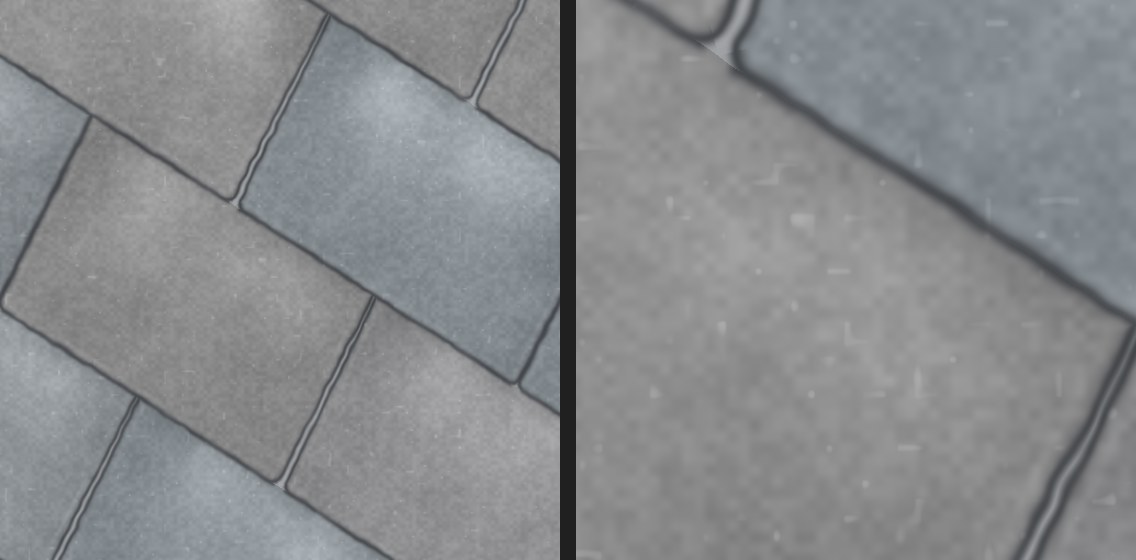
Left, the full canvas; right, a detail of the centre.
Write a WebGL 1 fragment shader that draws this texture.

```glsl
precision highp float;
// Weathered grey slate shingles in slanted, half-offset courses with dark seams and pale gaps.
uniform vec2 u_resolution;

#define TILE_LENGTH 0.667
#define COURSE_HEIGHT 0.452
#define ORIGIN vec2(0.267, 0.099)
#define COURSE_SLOPE 0.641
#define JOINT_SLANT 0.5
#define CORNER_RADIUS 0.016
#define GAP_HALF_WIDTH 0.0065
#define SEAM_WIDTH 0.0046
#define WOBBLE 0.0035
#define GRAIN 0.055
#define MOTTLE 0.10
#define BLOOM 0.105

const vec3 WARM_SLATE = vec3(0.548, 0.548, 0.552);
const vec3 COOL_SLATE = vec3(0.525, 0.552, 0.570);
const vec3 SEAM_DARK = vec3(0.25, 0.26, 0.275);
const vec3 GAP_PALE = vec3(0.64, 0.65, 0.66);

float hash(vec2 p) {
  return fract(sin(dot(p, vec2(127.1, 311.7))) * 43758.5453);
}

float noise(vec2 p) {
  vec2 i = floor(p);
  vec2 f = fract(p);
  f = f * f * (3.0 - 2.0 * f);
  float low = mix(hash(i), hash(i + vec2(1.0, 0.0)), f.x);
  float high = mix(hash(i + vec2(0.0, 1.0)), hash(i + vec2(1.0, 1.0)), f.x);
  return mix(low, high, f.y);
}

float fbm(vec2 p) {
  float sum = 0.0;
  float weight = 0.5;
  for (int i = 0; i < 5; i++) {
    sum += weight * noise(p);
    p = mat2(1.6, 1.2, -1.2, 1.6) * p + 7.3;
    weight *= 0.5;
  }
  return sum;
}

float bell(float x, float width) {
  return exp(-x * x / (width * width));
}

// Pale bloom centred at c within a tile, in tile fractions
float bloom(vec2 tile, vec2 c, vec2 size) {
  vec2 d = (tile - c) / size;
  return exp(-dot(d, d));
}

void main() {
  vec2 p = gl_FragCoord.xy / u_resolution;
  p.y = 1.0 - p.y;
  float px = 1.0 / min(u_resolution.x, u_resolution.y);
  vec2 q = p + WOBBLE * (vec2(noise(p * 55.0), noise(p * 55.0 + 31.0)) - 0.5);

  // Skewed running-bond lattice
  float v = (q.y - COURSE_SLOPE * q.x - ORIGIN.y) / COURSE_HEIGHT;
  float row = floor(v);
  float u = (q.x + JOINT_SLANT * q.y - ORIGIN.x) / TILE_LENGTH - 0.5 * mod(row, 2.0);
  float column = floor(u);
  vec2 tile = vec2(u - column, v - row);
  vec2 id = vec2(column, row);

  // Distances to the tile's sides, foot and head
  float acrossScale = TILE_LENGTH / length(vec2(1.0, JOINT_SLANT));
  float downScale = COURSE_HEIGHT / length(vec2(1.0, COURSE_SLOPE));
  float side = min(tile.x, 1.0 - tile.x) * acrossScale;
  float foot = (1.0 - tile.y) * downScale;
  float head = tile.y * downScale;

  // Open and tight joints alternate; open ones widen toward the foot
  float joint = column + step(0.5, tile.x);
  float open = mod(joint + row, 2.0);
  float gap = GAP_HALF_WIDTH * mix(0.15, mix(0.55, 1.0, tile.y), open);
  vec2 corner = CORNER_RADIUS - vec2(side - gap, foot);
  float depth = CORNER_RADIUS - length(max(corner, 0.0)) - min(max(corner.x, corner.y), 0.0);

  // Slate body: tint, blooms, stains and mottling
  float tintWave = cos(3.4 * row + 1.57 * column - 0.17);
  vec3 color = mix(COOL_SLATE, WARM_SLATE, smoothstep(-0.25, 0.25, tintWave));
  color += 0.025 * (hash(id + 3.0) - 0.5);
  vec2 drift = tile + 0.16 * (vec2(fbm(p * 7.0), fbm(p * 7.0 + 19.0)) - 0.5);
  float pale = bloom(drift, vec2(0.28, 0.12), vec2(0.13, 0.22))
             + bloom(drift, vec2(0.64, 0.14), vec2(0.17, 0.20))
             + 0.35 * bloom(drift, vec2(0.5, 0.35), vec2(0.35, 0.25));
  color += BLOOM * mix(0.7, 1.1, hash(id + 8.0)) * pale;
  color -= 0.045 * bloom(drift, vec2(0.08, 0.15), vec2(0.12, 0.4));
  color -= 0.025 * bloom(drift, vec2(0.95, 0.3), vec2(0.12, 0.4));
  color += MOTTLE * (fbm(p * 9.0 + 4.0 * id) - 0.48);
  color += GRAIN * (noise(p * 150.0) - 0.5) + 0.6 * GRAIN * (noise(p * 75.0 + 9.0) - 0.5);
  color += 0.07 * smoothstep(0.86, 1.0, noise(p * 95.0 + 40.0));

  // Soft soiling beside the edges and a faint worn rim
  float wear = fbm(p * 24.0);
  color -= 0.10 * wear * exp(-max(min(depth, head), 0.0) / 0.018);
  color += 0.06 * wear * bell(depth - 0.012, 0.005);

  // Pale underlayer in open joints, dark in tight ones
  float exposed = open * smoothstep(0.0, 0.35, tile.y);
  vec3 gapColor = mix(SEAM_DARK + 0.1, GAP_PALE, mix(0.4 * open, 0.95, exposed));
  gapColor = mix(gapColor, GAP_PALE, smoothstep(0.95, 1.0, tile.y));
  gapColor += GRAIN * (noise(p * 110.0) - 0.5);
  color = mix(gapColor, color, smoothstep(-px - 0.001, px + 0.001, depth));

  // Dark seams, interrupted where a joint from the course above ends
  float jointFoot = abs(tile.x - 0.5) * acrossScale;
  float headSeam = bell(head, SEAM_WIDTH) * smoothstep(0.005, 0.014, jointFoot);
  float seam = max(bell(depth, SEAM_WIDTH * mix(1.0, 0.75, open * step(side, foot))), headSeam);
  color = mix(color, SEAM_DARK, seam * mix(0.6, 1.0, wear));

  gl_FragColor = vec4(clamp(color, 0.0, 1.0), 1.0);
}
```
